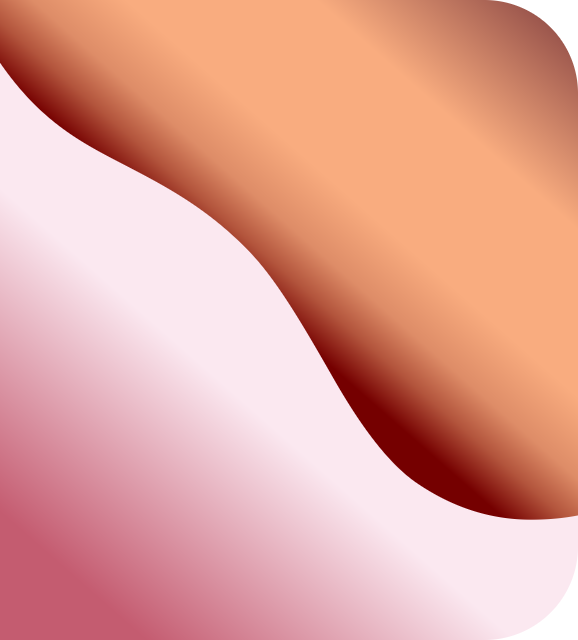
Give the GLSL for this background, as a WebGL 1 fragment shader.

```glsl
precision highp float;
// Rounded panel: a wavy orange sheet with shaded edges over a pale pink gradient.
uniform vec2 u_resolution;

const vec2 PANEL = vec2(0.9023, 1.0);
const float CORNER = 0.146;
const vec2 LIGHT_AXIS = vec2(0.66, 0.751);

const vec3 WHITE = vec3(1.0);
const vec3 ROSE = vec3(0.77, 0.36, 0.44);
const vec3 BLUSH = vec3(0.984, 0.91, 0.942);
const vec3 MAROON = vec3(0.46, 0.0, 0.0);
const vec3 RUST = vec3(0.70, 0.33, 0.235);
const vec3 COPPER = vec3(0.87, 0.55, 0.405);
const vec3 ORANGE = vec3(0.976, 0.675, 0.498);
const vec3 UMBER = vec3(0.59, 0.32, 0.29);

// Linear position of t between two gradient stops
float ramp(float a, float b, float t) {
  return clamp((t - a) / (b - a), 0.0, 1.0);
}

// Cubic Hermite piece; each knot holds x, height, slope
float hermite(vec3 a, vec3 b, float x) {
  float span = b.x - a.x;
  float t = (x - a.x) / span;
  float s = 1.0 - t;
  return s * s * ((1.0 + 2.0 * t) * a.y + t * span * a.z)
       + t * t * ((1.0 + 2.0 * s) * b.y - s * span * b.z);
}

// Height of the wavy lower edge of the sheet
float waveHeight(float x) {
  vec3 k0 = vec3(0.0, 0.902, -1.45);
  vec3 k1 = vec3(0.195, 0.742, -0.52);
  vec3 k2 = vec3(0.391, 0.605, -1.05);
  vec3 k3 = vec3(0.521, 0.408, -1.75);
  vec3 k4 = vec3(0.651, 0.245, -0.68);
  vec3 k5 = vec3(0.829, 0.188, 0.0);
  vec3 k6 = vec3(0.904, 0.195, 0.2);
  if (x < k1.x) return hermite(k0, k1, x);
  if (x < k2.x) return hermite(k1, k2, x);
  if (x < k3.x) return hermite(k2, k3, x);
  if (x < k4.x) return hermite(k3, k4, x);
  if (x < k5.x) return hermite(k4, k5, x);
  return hermite(k5, k6, x);
}

// Approximate signed distance above the wave
float waveDistance(vec2 p) {
  float e = 0.002;
  float slope = (waveHeight(p.x + e) - waveHeight(p.x - e)) / (2.0 * e);
  return (p.y - waveHeight(p.x)) / sqrt(1.0 + slope * slope);
}

// Signed distance to a panel rounded on its right side only
float panelDistance(vec2 p, vec2 size, float radius) {
  vec2 q = vec2(p.x - size.x, abs(p.y - 0.5 * size.y) - 0.5 * size.y) + radius;
  return length(max(q, 0.0)) + min(max(q.x, q.y), 0.0) - radius;
}

vec3 pinkGradient(float t) {
  return mix(ROSE, BLUSH, ramp(0.151, 0.531, t));
}

vec3 orangeGradient(float t) {
  vec3 color = mix(MAROON, RUST, ramp(0.662, 0.725, t));
  color = mix(color, COPPER, ramp(0.725, 0.784, t));
  color = mix(color, ORANGE, ramp(0.784, 0.881, t));
  return mix(color, UMBER, ramp(1.077, 1.298, t));
}

// Antialiased coverage of the region where d is positive
float coverage(float d, float pixel) {
  return clamp(0.5 + d / pixel, 0.0, 1.0);
}

void main() {
  vec2 p = gl_FragCoord.xy / u_resolution * PANEL;
  float pixel = 1.0 / u_resolution.y;
  float t = dot(p, LIGHT_AXIS);

  // Sheet over backdrop, then cut the rounded corners
  vec3 color = mix(pinkGradient(t), orangeGradient(t), coverage(waveDistance(p), pixel));
  color = mix(WHITE, color, coverage(-panelDistance(p, PANEL, CORNER), pixel));
  gl_FragColor = vec4(color, 1.0);
}
```
